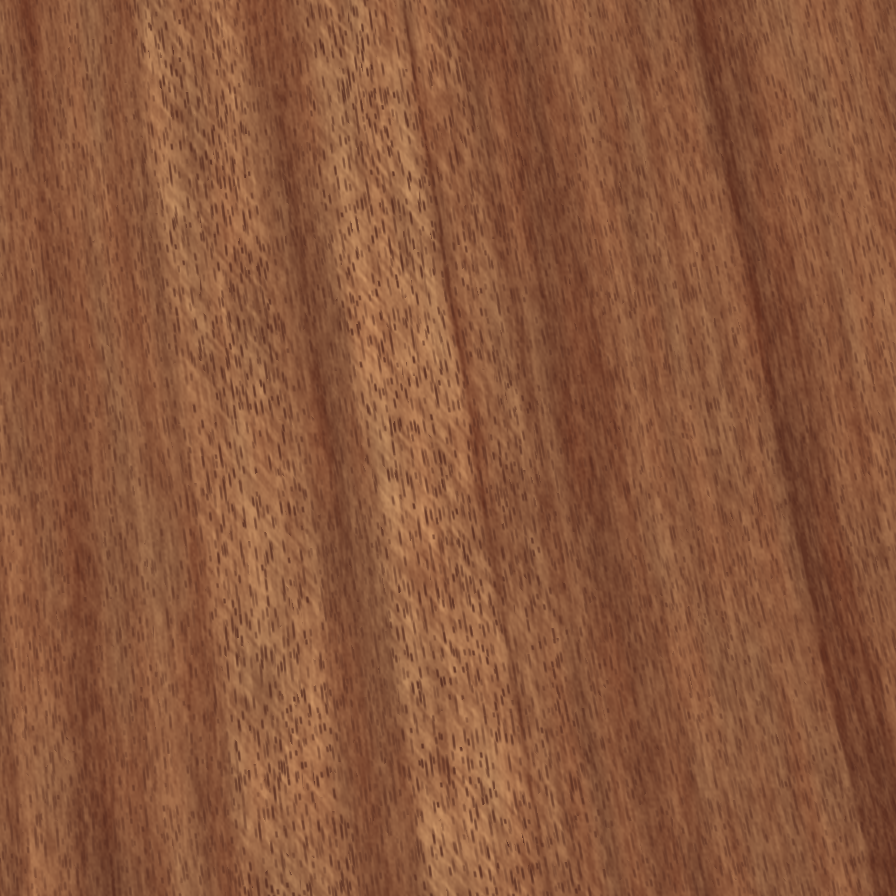
Give the GLSL for this texture, as a three.js fragment shader.

```glsl
// Draws a polished brown hardwood board with slanting bands, pores and a silky cross ripple.
varying vec2 vUv;

#define DARK_WOOD vec3(0.440, 0.250, 0.168)
#define LIGHT_WOOD vec3(0.730, 0.520, 0.355)
#define PORE_COLOR vec3(0.310, 0.155, 0.115)
#define BASE_TONE 0.31
#define STREAK_AMOUNT 0.30
#define FIBER_AMOUNT 0.34
#define RIPPLE_AMOUNT 0.46
#define PORE_STRENGTH 0.78
#define PORE_LAYERS 3
#define LEAN 0.09
#define FAN 0.13

float hash(vec2 p) {
  vec3 q = fract(p.xyx * 0.1031);
  q += dot(q, q.yzx + 33.33);
  return fract((q.x + q.y) * q.z);
}

float noise(vec2 p) {
  vec2 i = floor(p);
  vec2 f = fract(p);
  f = f * f * (3.0 - 2.0 * f);
  float low = mix(hash(i), hash(i + vec2(1.0, 0.0)), f.x);
  float high = mix(hash(i + vec2(0.0, 1.0)), hash(i + vec2(1.0, 1.0)), f.x);
  return mix(low, high, f.y);
}

// Noise from -0.5 to 0.5, kept positive inside so the hash stays well spread
float centered(vec2 p) {
  return noise(p + 40.0) - 0.5;
}

float band(float x, float start, float end, float soft) {
  return smoothstep(start - soft, start + soft, x) - smoothstep(end - soft, end + soft, x);
}

float line(float x, float center, float width) {
  float d = (x - center) / width;
  return exp(-d * d);
}

// Grain coordinates: x across the fibres, y along them; the fibres fan out to the right
vec2 grainSpace(vec2 p) {
  float drop = 0.5 - p.y;
  float across = (p.x - drop * LEAN) / (1.0 + drop * FAN);
  across += 0.010 * centered(vec2(across * 5.0, p.y * 2.5));
  across += 0.003 * centered(vec2(across * 25.0, p.y * 9.0));
  return vec2(across, p.y);
}

// Share of silky light wood across the board
float lightBands(float x) {
  return 0.88 * band(x, 0.215, 0.332, 0.014)
       + 1.00 * band(x, 0.405, 0.526, 0.013)
       + 0.62 * band(x, 0.536, 0.592, 0.020);
}

// Broad tones and thin growth lines outside the light bands
float broadTone(float x) {
  float tone = 0.12 * line(x, 0.025, 0.03) + 0.12 * line(x, 0.145, 0.035);
  tone += 0.20 * line(x, 0.722, 0.013) + 0.10 * line(x, 0.800, 0.050);
  tone += 0.16 * line(x, 1.000, 0.050);
  tone -= 0.20 * line(x, 0.080, 0.018) + 0.14 * line(x, 0.372, 0.025);
  tone -= 0.30 * line(x, 0.531, 0.003) + 0.08 * line(x, 0.660, 0.040);
  tone -= 0.26 * line(x, 0.876, 0.005) + 0.18 * band(x, 0.876, 0.930, 0.012);
  return tone;
}

// Short dark vessels, one jittered stroke in each cell of a staggered grid
float pores(vec2 g, float silk) {
  float cover = 0.0;
  for (int k = 0; k < PORE_LAYERS; k++) {
    float layer = float(k);
    vec2 cell = vec2(0.0085, 0.042) / (1.0 + 0.35 * layer);
    vec2 q = g / cell + 17.0 + 31.0 * layer;
    q.y += 9.0 * hash(vec2(floor(q.x), 5.0 + layer));
    vec2 id = floor(q);
    float size = hash(id + 3.7);
    vec2 center = vec2(mix(0.3, 0.7, hash(id + 11.3)), 0.5);
    vec2 d = (fract(q) - center) * cell;
    float halfLength = cell.y * mix(0.15, 0.46, size);
    float taper = 1.0 - smoothstep(0.35, 1.0, abs(d.y) / halfLength);
    float stroke = 1.0 - smoothstep(0.0003, 0.0023, abs(d.x));
    float clump = noise(g * vec2(38.0, 16.0) + 9.0 * layer);
    float present = step(hash(id + 23.1), 0.16 + 0.55 * clump);
    float depth = mix(0.35, 1.0, hash(id + 41.9)) * mix(0.62, 1.0, silk);
    cover = max(cover, stroke * taper * present * depth);
  }
  return cover;
}

void main() {
  vec2 g = grainSpace(vUv);
  float silk = lightBands(g.x);

  // Bands, with a sheen that comes and goes along the board
  float sheen = 0.80 + 0.55 * centered(vec2(g.x * 22.0, g.y * 5.0));
  float tone = BASE_TONE + broadTone(g.x) + 0.46 * silk * sheen;

  // Long streaks, finer fibres and soft mottling
  tone += STREAK_AMOUNT * centered(g * vec2(60.0, 1.6));
  tone += 0.6 * STREAK_AMOUNT * centered(g * vec2(150.0, 5.0));
  tone += FIBER_AMOUNT * centered(g * vec2(330.0, 55.0));
  tone += 0.5 * FIBER_AMOUNT * centered(g * vec2(420.0, 260.0));
  tone += 0.20 * centered(g * vec2(30.0, 14.0)) * (0.4 + silk);

  // Diagonal ripple, strongest on the light bands
  vec2 ripple = vec2(dot(vUv, vec2(0.78, 0.62)), dot(vUv, vec2(0.62, -0.78)));
  tone += RIPPLE_AMOUNT * centered(ripple * vec2(250.0, 42.0)) * (0.22 + 0.78 * silk);

  vec3 color = mix(DARK_WOOD, LIGHT_WOOD, clamp(tone, -0.2, 1.2));
  color += vec3(0.025, -0.008, -0.012) * centered(g * vec2(45.0, 8.0));
  color = mix(color, PORE_COLOR, PORE_STRENGTH * pores(g, clamp(silk, 0.0, 1.0)));
  gl_FragColor = vec4(color, 1.0);
}
```
